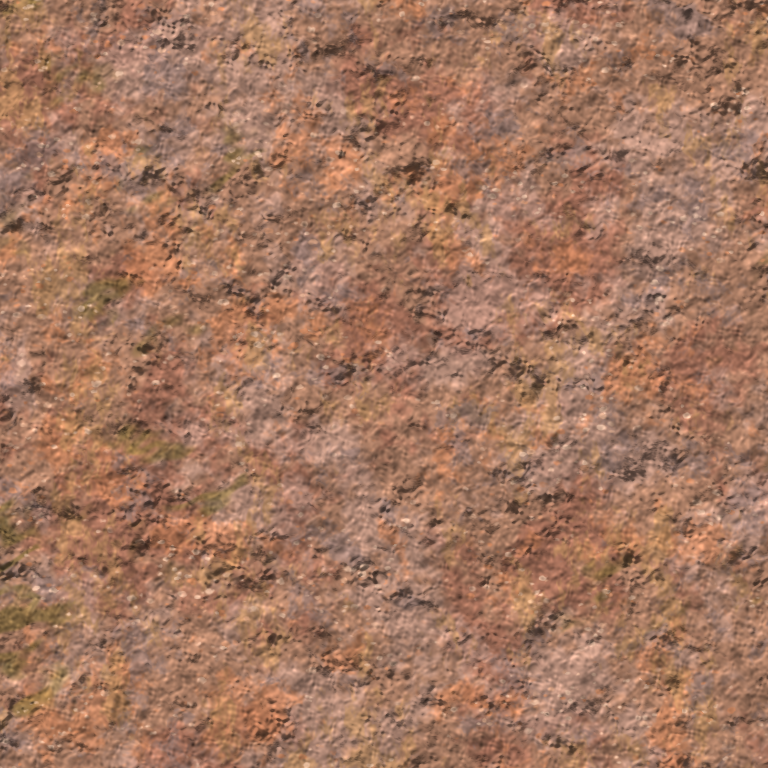
Give the GLSL for this texture, as a Shadertoy shader.

```glsl
// Weathered rusty rock face: crumbly relief, mineral stains, pale grit and mossy cracks.
#define PATCH_SCALE 8.0
#define STAIN_STRENGTH 0.62
#define RELIEF_SCALE 16.0
#define RELIEF_STRENGTH 0.33
#define PIT_DEPTH 0.40
#define GRAIN_STRENGTH 0.34
#define GRIT_CELLS 120.0
#define GRIT_SHARE 0.22
#define MOSS_AMOUNT 0.55
#define LIGHT_DIR vec2(-0.42, 0.91)
#define BRIGHTNESS 1.02

const vec3 RUST_BROWN = vec3(0.62, 0.455, 0.365);
const vec3 PINK_GREY  = vec3(0.68, 0.54, 0.485);
const vec3 ORANGE     = vec3(0.75, 0.48, 0.33);
const vec3 DEEP_RED   = vec3(0.58, 0.37, 0.30);
const vec3 OCHRE      = vec3(0.68, 0.51, 0.34);
const vec3 SLATE      = vec3(0.51, 0.42, 0.40);
const vec3 MOSS       = vec3(0.44, 0.38, 0.18);
const vec3 PALE_GRIT  = vec3(0.84, 0.70, 0.60);

float hash(vec2 p) {
    return fract(sin(dot(p, vec2(127.1, 311.7))) * 43758.5453);
}

float noise(vec2 p) {
    vec2 i = floor(p), f = fract(p);
    f = f * f * (3.0 - 2.0 * f);
    return mix(mix(hash(i), hash(i + vec2(1, 0)), f.x),
               mix(hash(i + vec2(0, 1)), hash(i + vec2(1, 1)), f.x), f.y);
}

vec2 turn(vec2 p) {
    return mat2(0.8, 0.6, -0.6, 0.8) * p;
}

// Rough fractal noise, centred on 0.5
float fbm(vec2 p) {
    float sum = 0.0, amp = 1.0, total = 0.0;
    for (int i = 0; i < 5; i++) {
        sum += amp * noise(p);
        total += amp;
        p = turn(p) * 2.1 + 17.3;
        amp *= 0.68;
    }
    return sum / total;
}

// Slope towards the light, summed over sizes from lumps to grains
float relief(vec2 p) {
    float sum = 0.0, amp = 0.42;
    vec2 q = p * RELIEF_SCALE, light = LIGHT_DIR * 0.38;
    for (int i = 0; i < 5; i++) {
        sum += amp * (noise(q - light) - noise(q + light));
        q = turn(q) * 1.9 + 9.7;
        light = turn(light);
        amp *= 1.22;
    }
    return sum;
}

// Rounded irregular stones: x is coverage, y is a random tone
vec2 grit(vec2 p) {
    vec2 q = p * GRIT_CELLS, cell = floor(q), result = vec2(0);
    for (int y = -1; y <= 1; y++)
    for (int x = -1; x <= 1; x++) {
        vec2 id = cell + vec2(x, y);
        vec2 d = q - id - vec2(hash(id + 3.1), hash(id + 7.7));
        float size = mix(0.2, 0.6, pow(hash(id + 13.3), 3.0));
        float dist = length(d * vec2(0.8, 1.2)) + 0.35 * (noise(q * 2.3) - 0.5);
        float cover = (1.0 - smoothstep(size - 0.2, size + 0.2, dist)) * step(hash(id + 5.5), GRIT_SHARE);
        if (cover > result.x) result = vec2(cover, hash(id + 21.9));
    }
    return result;
}

// Lays a stain where its own noise rises above a level
vec3 stain(vec3 col, vec3 tint, vec2 p, float level) {
    return mix(col, tint, STAIN_STRENGTH * smoothstep(level, level + 0.15, fbm(p)));
}

vec3 stains(vec2 p) {
    vec2 q = p * PATCH_SCALE;
    vec3 col = RUST_BROWN;
    col = stain(col, DEEP_RED, q + 31.0, 0.50);
    col = stain(col, PINK_GREY, q * 1.2 + 57.0, 0.47);
    col = stain(col, ORANGE, q * 1.7 + 83.0, 0.55);
    col = stain(col, OCHRE, q * vec2(2.6, 1.6) + 111.0, 0.56);
    return stain(col, SLATE, q * 2.2 + 143.0, 0.57);
}

void mainImage(out vec4 fragColor, in vec2 fragCoord) {
    vec2 p = fragCoord / iResolution.y;
    vec2 jitter = vec2(noise(p * 75.0), noise(p * 75.0 + 41.0)) - 0.5;
    vec2 rough = p + jitter * 0.005;
    vec3 col = stains(rough);

    // Moss in thin broken cracks that climb to the right
    vec2 along = vec2(dot(p, vec2(0.88, 0.47)), dot(p, vec2(-0.47, 0.88)));
    float crack = abs(fbm(along * vec2(1.8, 4.0) + 7.0) - 0.5);
    float mossZone = smoothstep(0.56, 0.68, fbm(p * 4.0 + 201.0));
    float moss = mossZone * (1.0 - smoothstep(0.01, 0.045, crack));
    col = mix(col, MOSS, MOSS_AMOUNT * moss);

    // Pale and orange stones, clustered
    vec2 stone = grit(p);
    vec3 stoneColor = mix(ORANGE, PALE_GRIT, smoothstep(0.15, 0.6, stone.y));
    float cluster = smoothstep(0.40, 0.60, fbm(p * 13.0 + 167.0));
    col = mix(col, stoneColor, 0.7 * stone.x * cluster);

    // Raking light, then small shaded hollows under ledges
    float slope = relief(rough);
    float hollow = smoothstep(0.52, 0.70, fbm(rough * vec2(22.0, 36.0) + 91.0));
    float pit = hollow * smoothstep(0.20, -0.45, slope);

    // Sandy grain at two sizes
    float grain = 0.5 * noise(turn(p) * 125.0) + 0.5 * noise(p * 235.0 + 19.0) - 0.5;
    float shade = 1.0 + RELIEF_STRENGTH * slope + GRAIN_STRENGTH * grain;
    col *= BRIGHTNESS * shade * (1.0 - PIT_DEPTH * pit);

    fragColor = vec4(clamp(col, 0.0, 1.0), 1.0);
}
```
